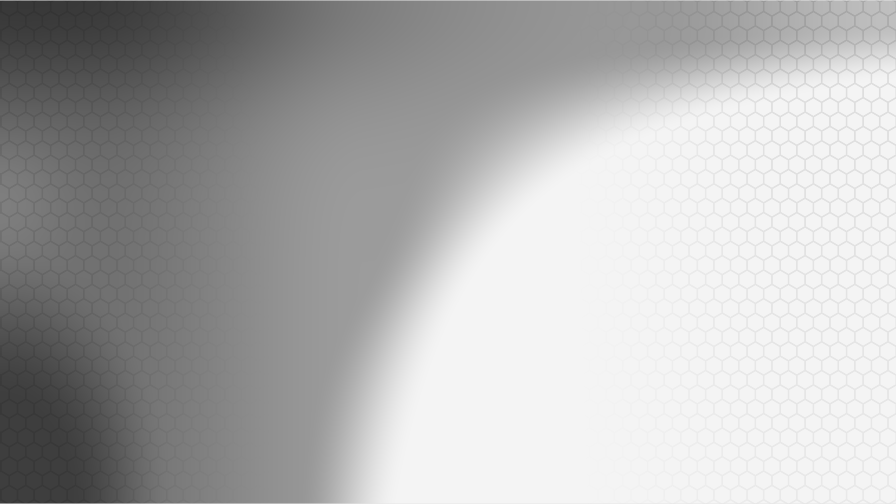
A Shadertoy shader for this background:

```glsl
// Soft grey backdrop: a white curved glow, dark left corners and faint honeycomb at both sides.

// Distance to the nearest cell border of a hexagon grid with unit spacing.
float hexBorder(vec2 p) {
    vec2 period = vec2(1.0, sqrt(3.0));
    vec2 a = mod(p, period) - 0.5 * period;
    vec2 b = mod(p - 0.5 * period, period) - 0.5 * period;
    vec2 cell = abs(dot(a, a) < dot(b, b) ? a : b);
    return 0.5 - max(cell.x, dot(cell, 0.5 * period));
}

float bell(float x, float center, float width) {
    float t = (x - center) / width;
    return exp(-t * t);
}

// Grey level of the smooth backdrop; y runs downwards from the top edge.
float backdrop(vec2 p) {
    float grey = mix(0.44, 0.61, smoothstep(0.18, 0.72, p.x));
    grey += 0.14 * smoothstep(1.3, 1.8, p.x);

    // Glow on the left edge between two dark corners
    grey += 0.06 * bell(p.x, 0.0, 0.12) * bell(p.y, 0.39, 0.13);
    grey *= 1.0 - 0.5 * bell(p.x, 0.05, 0.7) * bell(p.y, 0.0, 0.205);
    float corner = length((p - vec2(0.0, 1.0)) / vec2(0.33, 0.5));
    grey *= 1.0 - 0.45 * (1.0 - smoothstep(0.4, 1.05, corner));

    // White area bounded by a hyperbola
    float curve = (p.x - 0.532) * p.y;
    float inner = 0.06 + 0.05 * bell(p.y, 0.5, 0.25);
    float outer = mix(0.19, 0.26, p.y);
    return mix(grey, 0.957, smoothstep(inner, outer, curve));
}

void mainImage(out vec4 fragColor, in vec2 fragCoord) {
    vec2 p = fragCoord / iResolution.y;
    p.y = 1.0 - p.y;
    float grey = backdrop(p);

    // Honeycomb lines, fading towards the middle
    float spacing = 0.0329;
    float soft = 1.0 / (iResolution.y * spacing);
    float border = hexBorder((p - vec2(1.581, 0.0417)) / spacing + 0.5 * vec2(1.0, sqrt(3.0)));
    float line = 1.0 - smoothstep(0.05 - 0.5 * soft, 0.05 + 0.5 * soft, border);
    float left = 0.09 * (1.0 - smoothstep(0.1, 0.56, p.x));
    float right = 0.1 * smoothstep(1.1, 1.6, p.x) * mix(1.0, 0.45, p.y);
    grey *= 1.0 - line * (left + right);

    // Thin pale trim along the top and bottom
    float edge = min(p.y, 1.0 - p.y);
    grey = mix(grey, 0.9, 0.5 * (1.0 - smoothstep(0.001, 0.003, edge)));

    fragColor = vec4(vec3(grey), 1.0);
}
```
